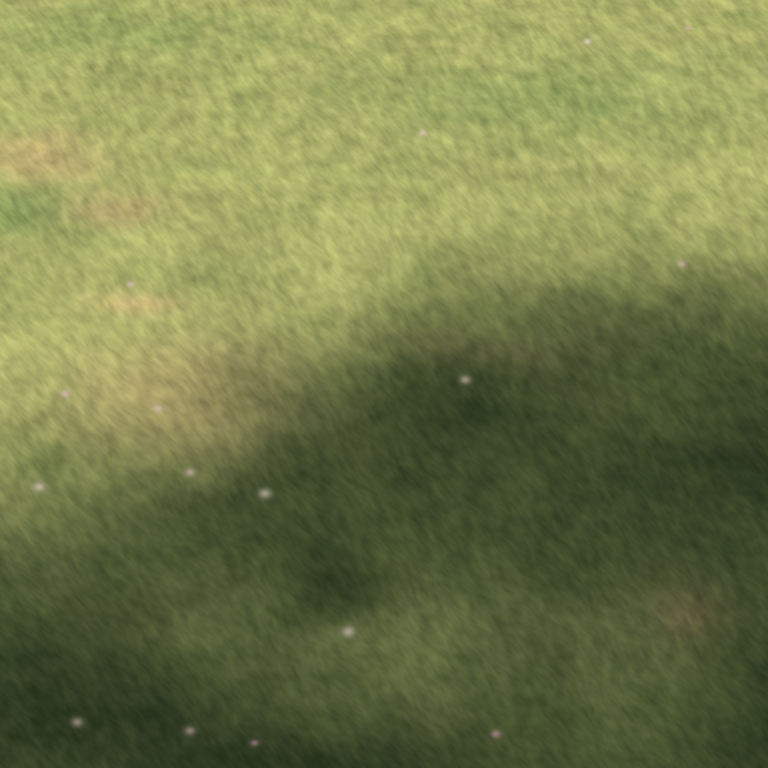
Reproduce this texture procedurally as a Shadertoy shader.

```glsl
// Draws a sunlit lawn with a soft tree shadow across its lower half and a few small clover flowers.
#define SUN_COLOR vec3(0.70, 0.715, 0.435)
#define DEEP_COLOR vec3(0.155, 0.205, 0.115)
#define DRY_TINT vec3(0.10, 0.01, 0.05)
#define LUSH_TINT vec3(-0.12, -0.06, -0.05)
#define SHADE_LEVEL 0.20
#define HORIZON 1.6
#define BLADE_CONTRAST 0.20
#define BLADE_DENSITY 62.0
#define PATCH_CONTRAST 0.16
#define FLOWER_CELLS 7.0
#define FLOWER_CHANCE 0.32
#define FLOWER_RADIUS 0.006

vec2 hash2(vec2 p) {
    vec3 q = fract(p.xyx * vec3(0.1031, 0.1030, 0.0973));
    q += dot(q, q.yzx + 33.33);
    return fract((q.xx + q.yz) * q.zy);
}

float gradientAt(vec2 cell, vec2 offset) {
    float angle = 6.2832 * hash2(cell + 71.0).x;
    return dot(vec2(cos(angle), sin(angle)), offset);
}

float gradientNoise(vec2 p) {
    vec2 i = floor(p), f = p - i;
    vec2 u = f * f * f * (f * (f * 6.0 - 15.0) + 10.0);
    vec2 e = vec2(1.0, 0.0);
    float low = mix(gradientAt(i, f), gradientAt(i + e, f - e), u.x);
    float high = mix(gradientAt(i + e.yx, f - e.yx), gradientAt(i + 1.0, f - 1.0), u.x);
    return 1.4 * mix(low, high, u.y);
}

float fbm(vec2 p) {
    float sum = 0.0, amplitude = 0.6;
    for (int i = 0; i < 4; i++) {
        sum += amplitude * gradientNoise(p);
        p = mat2(1.6, 1.1, -1.1, 1.6) * p + 17.3;
        amplitude *= 0.55;
    }
    return sum;
}

// Soft elliptical spot, one at its centre
float spot(vec2 p, vec2 center, vec2 radius) {
    vec2 d = (p - center) / radius;
    return exp(-dot(d, d));
}

// Sunlight reaching the ground: 0 is deep shadow, 1 is full sun
float sunlight(vec2 uv, vec2 wobble) {
    vec2 p = uv + 0.035 * wobble;
    float edge = mix(0.33, 0.63, smoothstep(-0.1, 0.75, p.x));
    float width = mix(0.20, 0.115, smoothstep(0.0, 0.5, p.x));
    float light = mix(SHADE_LEVEL, 0.94, smoothstep(-width, width, p.y - edge));

    // Gaps in the foliage
    light += 0.24 * spot(p, vec2(0.53, 0.16), vec2(0.14, 0.10));
    light += 0.16 * spot(p, vec2(0.83, 0.12), vec2(0.10, 0.10));
    light += 0.12 * spot(p, vec2(0.28, 0.20), vec2(0.12, 0.08));
    light += 0.10 * spot(p, vec2(0.82, 0.47), vec2(0.10, 0.04));

    // Dense foliage
    light -= 0.22 * spot(p, vec2(0.42, 0.235), vec2(0.07, 0.055));
    light -= 0.17 * spot(p, vec2(0.42, 0.00), vec2(0.20, 0.06));
    light -= 0.15 * spot(p, vec2(0.10, 0.07), vec2(0.22, 0.09));
    light -= 0.15 * spot(p, vec2(0.97, 0.40), vec2(0.16, 0.08));
    light -= 0.10 * spot(p, vec2(0.62, 0.45), vec2(0.13, 0.06));
    light -= 0.14 * spot(p, vec2(1.00, 0.05), vec2(0.08, 0.13));
    return max(light, 0.02);
}

// Short strokes leaning with a slowly varying direction
float grassBlades(vec2 uv, float lean) {
    float sum = 0.0, amplitude = 0.62, scale = BLADE_DENSITY;
    for (int i = 0; i < 3; i++) {
        vec2 q = vec2(uv.x + uv.y * (0.45 + 0.15 * float(i)), uv.y * 0.62);
        q.x += 0.012 * lean;
        sum += amplitude * gradientNoise(q * scale + 9.7 * float(i));
        amplitude *= 0.72;
        scale *= 1.75;
    }
    return sum;
}

void mainImage(out vec4 fragColor, in vec2 fragCoord) {
    vec2 uv = fragCoord / iResolution.xy;

    // Ground coordinates flatten the patches toward the distance
    float depth = 1.0 / (HORIZON - uv.y);
    vec2 ground = vec2((uv.x - 0.5) * depth, depth);
    vec2 wobble = vec2(fbm(uv * 6.0), fbm(uv * vec2(5.0, 8.0) + 40.0));
    float patches = fbm(ground * vec2(7.0, 11.0) + 5.0);
    float tufts = fbm(ground * vec2(24.0, 32.0) + 80.0);
    float blades = grassBlades(uv, wobble.x);

    // Light and grass relief
    float light = sunlight(uv, wobble);
    float relief = PATCH_CONTRAST * (patches + 0.8 * tufts) + BLADE_CONTRAST * blades;
    float tone = max(light + relief * (0.42 + 0.58 * light), 0.0);
    vec3 color = mix(DEEP_COLOR, SUN_COLOR, tone);

    // Dry straw and lush green areas
    vec2 p = uv + 0.03 * wobble;
    float dry = spot(p, vec2(0.04, 0.79), vec2(0.09, 0.025));
    dry += spot(p, vec2(0.14, 0.735), vec2(0.08, 0.02));
    dry += spot(p, vec2(0.18, 0.60), vec2(0.06, 0.018));
    dry += 0.9 * spot(p, vec2(0.24, 0.48), vec2(0.16, 0.07));
    dry += 0.6 * spot(p, vec2(0.66, 0.55), vec2(0.12, 0.025));
    dry += 1.2 * spot(p, vec2(0.91, 0.205), vec2(0.06, 0.04));
    float lush = spot(p, vec2(0.0, 0.73), vec2(0.12, 0.035));
    lush += 0.6 * spot(p, vec2(0.72, 0.87), vec2(0.22, 0.05));
    lush += 0.5 * spot(p, vec2(0.15, 0.95), vec2(0.18, 0.04));
    float mottled = 0.25 * fbm(ground * vec2(10.0, 16.0) + 130.0);
    color += (0.3 + 0.7 * light) * (DRY_TINT * (dry + mottled) + LUSH_TINT * lush);

    // Scattered flowers, smaller in the distance
    vec2 cell = floor(uv * FLOWER_CELLS);
    vec2 seed = hash2(cell + 23.0);
    vec2 center = (cell + 0.15 + 0.7 * hash2(cell + 51.0)) / FLOWER_CELLS;
    float radius = FLOWER_RADIUS * mix(1.5, 0.8, uv.y) * (0.6 + 0.5 * seed.y);
    float flower = step(seed.x, FLOWER_CHANCE) * spot(uv, center, vec2(radius, radius * 0.8));
    vec3 petal = mix(vec3(0.82, 0.62, 0.68), vec3(0.92, 0.88, 0.78), seed.y);
    color = mix(color, petal * (0.72 + 0.28 * light), 0.8 * flower);

    fragColor = vec4(clamp(color, 0.0, 1.0), 1.0);
}
```
